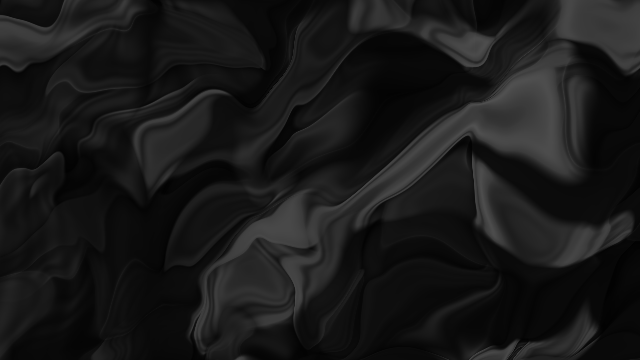
This background is drawn by a Shadertoy shader. Its source:

```glsl
// Dark liquid silk: charcoal ribbons folding through near-black space.
// Broad currents set where light falls; a swirling domain warp bends them,
// and overlapping noise sheets add crisp rims, soft folds and fine strands.

const int SHEETS = 9;
const float BLACK = 0.036;

// Sine-free hash giving two values in -1..1.
vec2 hash22(vec2 p) {
    vec3 h = fract(vec3(p.xyx) * vec3(0.1031, 0.1030, 0.0973));
    h += dot(h, h.yzx + 33.33);
    return fract((h.xx + h.yz) * h.zy) * 2.0 - 1.0;
}

// Smooth gradient noise, roughly -0.6..0.6.
float noise(vec2 p) {
    vec2 i = floor(p), f = fract(p);
    vec2 u = f * f * f * (f * (f * 6.0 - 15.0) + 10.0);
    vec2 e = vec2(0.0, 1.0);
    float a = dot(hash22(i), f);
    float b = dot(hash22(i + e.yx), f - e.yx);
    float c = dot(hash22(i + e.xy), f - e.xy);
    float d = dot(hash22(i + e.yy), f - e.yy);
    return mix(mix(a, b, u.x), mix(c, d, u.x), u.y);
}

vec2 turn(vec2 p, float angle) {
    float c = cos(angle), s = sin(angle);
    return vec2(c * p.x - s * p.y, s * p.x + c * p.y);
}

// Successively finer displacement, which curls straight shapes.
vec2 warp(vec2 p, float seed) {
    float amp = 0.20, freq = 2.1;
    for (int i = 0; i < 4; i++) {
        vec2 s = p * freq + seed;
        p += amp * vec2(noise(s), noise(s + 17.3));
        amp *= 0.62;
        freq *= 1.65;
    }
    return p;
}

float segmentDistance(vec2 p, vec2 a, vec2 b) {
    vec2 ap = p - a, ab = b - a;
    return length(ap - ab * clamp(dot(ap, ab) / dot(ab, ab), 0.0, 1.0));
}

// Light inside one flowing band with a fairly crisp border.
float current(vec2 p, vec2 a, vec2 b, float width) {
    return 1.0 - smoothstep(0.72, 1.12, segmentDistance(p, a, b) / width);
}

// Brightness of the main diagonal flow and its branches.
float flowLight(vec2 p) {
    float g = current(p, vec2(0.58, 0.02), vec2(0.93, 0.40), 0.11);
    g = max(g, current(p, vec2(0.93, 0.42), vec2(1.50, 0.72), 0.12));
    g = max(g, current(p, vec2(1.05, 1.02), vec2(1.48, 0.78), 0.10));
    g = max(g, 0.9 * current(p, vec2(1.10, 0.40), vec2(1.66, 0.43), 0.08));
    g = max(g, 0.9 * current(p, vec2(1.40, 0.92), vec2(1.82, 0.97), 0.07));
    g = max(g, 0.8 * current(p, vec2(1.25, 0.00), vec2(1.62, 0.06), 0.09));
    g = max(g, 0.6 * current(p, vec2(0.46, 0.60), vec2(0.55, 0.92), 0.10));
    g = max(g, 0.32 * current(p, vec2(0.80, 0.60), vec2(0.88, 0.84), 0.17));
    return max(g, 0.25 * current(p, vec2(1.02, 0.10), vec2(1.20, 0.26), 0.13));
}

// Dim brushed areas on the left: level stripes above, upright ones below.
float panelLight(vec2 p) {
    float upper = smoothstep(0.52, 0.60, p.y);
    float side = smoothstep(0.42, 0.35, p.x);
    float level = noise(turn(p, 0.18) * vec2(1.5, 15.0));
    float upright = noise(p * vec2(24.0, 1.5) + 40.0);
    float streak = mix(upright, level, upper);
    return side * mix(0.24, 0.56, upper) * (1.0 + 1.1 * streak);
}

// Lays one folded sheet over the light beneath it.
float addSheet(float below, vec2 q, float region, float strength, float seed) {
    float fold = noise(turn(q, -0.62) * vec2(2.0, 4.6) + seed) - 0.06;
    float blur = clamp(noise(q * 2.6 + seed + 5.0) * 1.4 + 0.4, 0.0, 1.0);
    float cover = smoothstep(0.0, mix(0.012, 0.14, blur * blur), fold);
    float strand = noise(vec2(fold * 17.0 + seed, q.x * 2.5));
    float shade = exp(-3.2 * max(fold, 0.0)) * (1.0 + 1.5 * strand);
    float light = mix(below, BLACK + region * strength * shade, 0.92 * cover);

    // A shadow falls outside the edge and a highlight catches parts of it.
    light *= 1.0 - 0.45 * (1.0 - cover) * exp(min(fold, 0.0) / 0.05);
    float caught = smoothstep(-0.05, 0.30, noise(q * 2.8 + seed + 9.0));
    float rim = exp(-abs(fold - 0.01) / 0.014);
    return light + rim * caught * (0.03 + 0.13 * region);
}

void mainImage(out vec4 fragColor, in vec2 fragCoord) {
    vec2 p = fragCoord / iResolution.y;
    p.x += 0.5 * (16.0 / 9.0 - iResolution.x / iResolution.y);
    vec2 q = warp(p, 3.7);

    // Panels bend less than the ribbons; faint haze lifts the empty space.
    float haze = 0.20 * smoothstep(-0.1, 0.4, noise(q * 2.2 + 60.0));
    float region = max(flowLight(q), panelLight(mix(p, q, 0.4)));
    region = max(region, haze);
    float light = BLACK + 0.22 * region;

    // Bright and shaded sheets alternate.
    for (int i = 0; i < SHEETS; i++) {
        float strength = mix(0.37, 0.13, float(i % 2));
        light = addSheet(light, q, region, strength, float(i) * 11.7 + 2.0);
    }

    // Gentle ceiling keeps the highlights charcoal.
    light = min(light, 0.23 + 0.3 * max(light - 0.23, 0.0));
    fragColor = vec4(vec3(light), 1.0);
}
```
